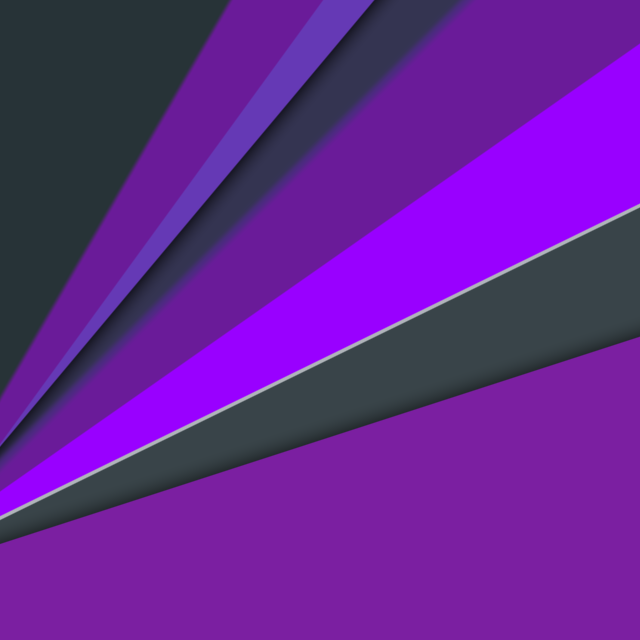
Write a three.js fragment shader that draws this background.

```glsl
varying vec2 vUv;

// Signed distance to the line through a and b, positive below it
float below(vec2 p, vec2 a, vec2 b) {
  vec2 dir = normalize(b - a);
  return dot(p - a, vec2(dir.y, -dir.x));
}

// Antialiased coverage of the side where d is positive
float fill(float d) {
  float w = fwidth(d) * 0.7;
  return smoothstep(-w, w, d);
}

// Soft shadow that fades with distance from an edge
float shadow(float d, float reach) {
  float s = 1.0 - clamp(d / reach, 0.0, 1.0);
  return s * s;
}

void main() {
  vec3 charcoal = vec3(0.153, 0.200, 0.216);
  vec3 plum = vec3(0.416, 0.106, 0.600);
  vec3 indigo = vec3(0.396, 0.224, 0.710);
  vec3 slate = vec3(0.204, 0.204, 0.318);
  vec3 violet = vec3(0.600, 0.000, 1.000);
  vec3 silver = vec3(0.690, 0.710, 0.730);
  vec3 graphite = vec3(0.224, 0.267, 0.286);
  vec3 purple = vec3(0.482, 0.122, 0.631);

  // Edges of the fan, from the upper left to the lower right
  float plumEdge = below(vUv, vec2(0.0, 0.381), vec2(0.358, 1.0));
  float indigoEdge = below(vUv, vec2(0.0, 0.306), vec2(0.505, 1.0));
  float slateEdge = below(vUv, vec2(0.0, 0.302), vec2(0.585, 1.0));
  float glowEdge = below(vUv, vec2(0.0, 0.275), vec2(0.729, 1.0));
  float violetEdge = below(vUv, vec2(0.0, 0.232), vec2(1.0, 0.932));
  float silverEdge = below(vUv, vec2(0.0, 0.1935), vec2(1.0, 0.682));
  float purpleEdge = below(vUv, vec2(0.0, 0.150), vec2(1.0, 0.474));

  // Upper bands, the first with a slightly soft rim
  vec3 color = mix(charcoal, plum, smoothstep(-0.003, 0.007, plumEdge));
  color = mix(color, indigo, fill(indigoEdge));

  // Slate band, shaded on the left and blurred into plum on the right
  vec3 band = slate * (1.0 - 0.6 * shadow(slateEdge, 0.035));
  band = mix(band, plum, smoothstep(-0.012, 0.013, glowEdge));
  float glow = exp(-pow(glowEdge / 0.008, 2.0));
  band = mix(band, vec3(0.29, 0.17, 0.55), 0.5 * glow);
  color = mix(color, band, fill(slateEdge));

  // Bright beam with its thin silver border
  color = mix(color, violet, fill(violetEdge));
  color = mix(color, silver, fill(silverEdge));

  // Graphite band, shaded by the purple sheet below
  vec3 shaded = graphite * (1.0 - 0.4 * shadow(-purpleEdge, 0.035));
  color = mix(color, shaded, fill(silverEdge - 0.0055));
  color = mix(color, purple, fill(purpleEdge));

  gl_FragColor = vec4(color, 1.0);
}
```
